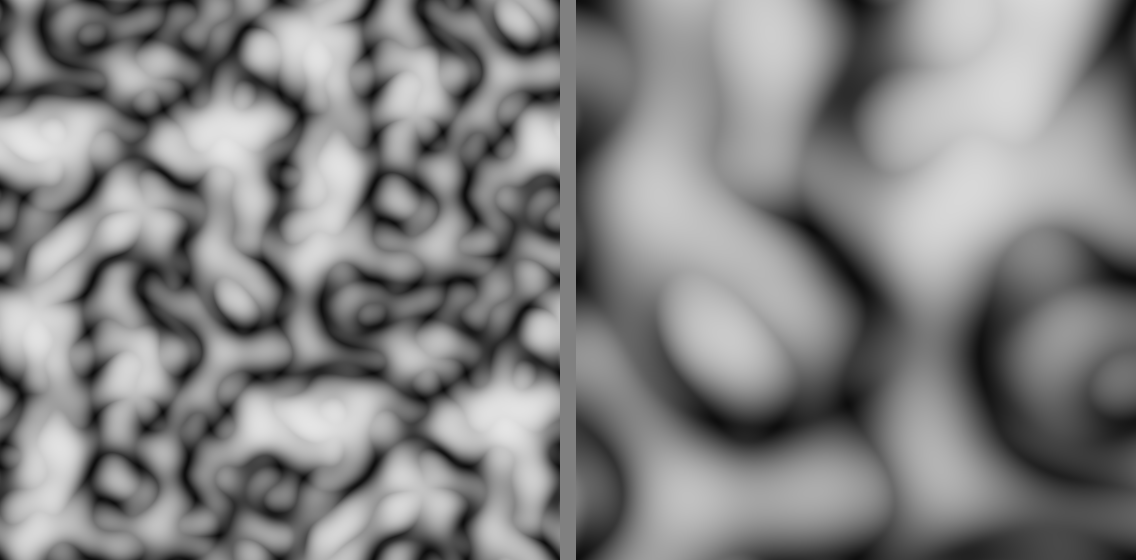
Left, the full canvas; right, a detail of the centre.
Give the GLSL for this texture, as a three.js fragment shader.

```glsl
// Soft grey turbulence: billowing pale blobs split by dark creases, in a staggered repeat.
varying vec2 vUv;

const float TILE_CELLS = 3.0; // half the canvas, in coarse cells

float hash(vec2 p) {
  return fract(sin(dot(p, vec2(127.1, 311.7))) * 43758.5453);
}

// Wraps a lattice point so that each row of tiles shifts by one tile.
vec2 wrapStaggered(vec2 cell, float period) {
  cell.x += period * floor(cell.y / period);
  return mod(cell, vec2(2.0 * period, period));
}

// Unit lattice gradient in any direction.
vec2 gradientAt(vec2 cell, float period) {
  float angle = 6.28318 * hash(wrapStaggered(cell, period) + 1.73 * period);
  return vec2(cos(angle), sin(angle));
}

float gradientNoise(vec2 p, float period) {
  vec2 cell = floor(p);
  vec2 f = p - cell;
  vec2 blend = f * f * f * (f * (f * 6.0 - 15.0) + 10.0);
  vec2 right = vec2(1.0, 0.0);
  vec2 up = vec2(0.0, 1.0);
  float a = dot(gradientAt(cell, period), f);
  float b = dot(gradientAt(cell + right, period), f - right);
  float c = dot(gradientAt(cell + up, period), f - up);
  float d = dot(gradientAt(cell + 1.0, period), f - 1.0);
  return mix(mix(a, b, blend.x), mix(c, d, blend.x), blend.y);
}

// Sum of folded noise; the fold is rounded a little to keep creases smooth.
float turbulence(vec2 p) {
  float sum = 0.0;
  float weight = 1.0;
  float scale = 1.0;
  for (int octave = 0; octave < 2; octave++) {
    float n = gradientNoise(p * scale, TILE_CELLS * scale);
    sum += weight * (sqrt(n * n + 0.0003) - 0.01);
    weight *= 0.48;
    scale *= 2.0;
  }
  return sum;
}

void main() {
  float height = turbulence(vUv * 2.0 * TILE_CELLS);

  // Hyperbolic tangent: near linear in the darks, gently capped in the lights
  float grey = 1.0 - 2.0 / (exp(5.1 * height) + 1.0);
  gl_FragColor = vec4(vec3(mix(0.03, 0.95, grey)), 1.0);
}
```
